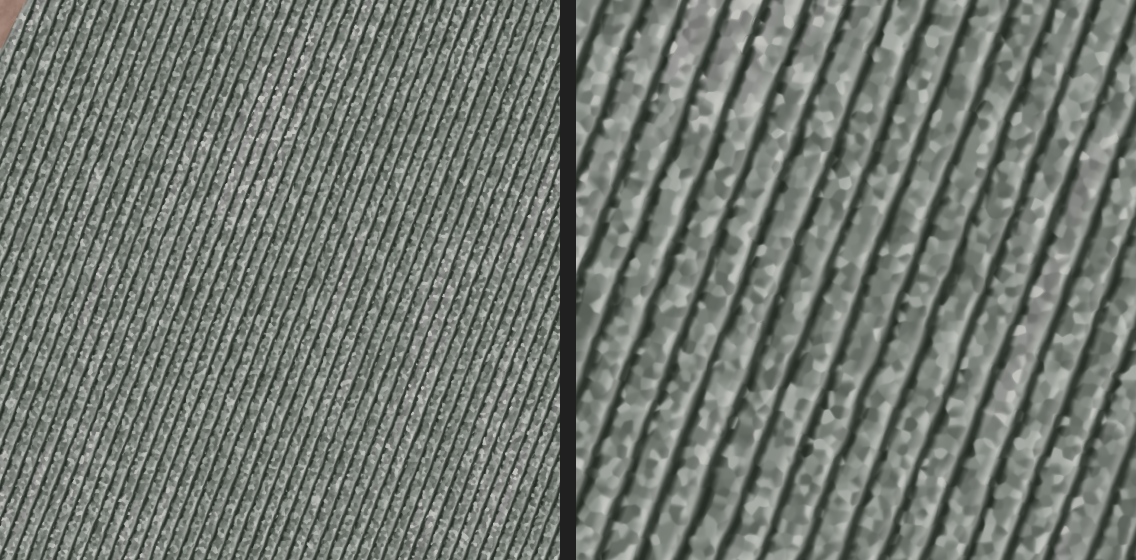
Left, the full canvas; right, a detail of the centre.
Write a three.js fragment shader that draws this texture.

```glsl
// Aerial view of slanted crop rows with dark furrows, pale crests and speckled wear
varying vec2 vUv;

const float ROWS_ACROSS = 41.0;
const float ROW_LEAN = 0.38;
const vec3 FURROW = vec3(0.19, 0.22, 0.19);
const vec3 CANOPY = vec3(0.475, 0.505, 0.475);
const vec3 CREST = vec3(0.65, 0.665, 0.64);
const vec3 DRY_LEAF = vec3(0.62, 0.61, 0.61);
const vec3 SPECK = vec3(0.78, 0.78, 0.76);
const vec3 SOIL = vec3(0.61, 0.50, 0.45);

float hash(vec2 p) {
  vec3 q = fract(vec3(p.xyx) * 0.1031);
  q += dot(q, q.yzx + 33.33);
  return fract((q.x + q.y) * q.z);
}

// Smooth cellular noise: random cell values blended by distance to their seeds
float cellNoise(vec2 p, float sharpness) {
  vec2 cell = floor(p);
  float total = 0.0;
  float weights = 0.0;
  for (int y = -1; y <= 1; y++) {
    for (int x = -1; x <= 1; x++) {
      vec2 id = cell + vec2(float(x), float(y));
      vec2 seed = id + vec2(hash(id + 17.0), hash(id + 71.0));
      vec2 offset = p - seed;
      float weight = exp(-sharpness * dot(offset, offset));
      total += weight * hash(id + 131.0);
      weights += weight;
    }
  }
  return total / max(weights, 0.0001);
}

// Broad drifting patches from layered sines, roughly -1 to 1
float patches(vec2 p) {
  float a = sin(p.x * 9.0 + 2.0 * sin(p.y * 4.0));
  float b = sin(p.x * 23.0 - p.y * 5.0 + 1.7);
  float c = sin(p.x * 41.0 + p.y * 11.0 + 4.0);
  return 0.45 * a + 0.33 * b + 0.22 * c;
}

// Soft ridge of given half width around a centre
float ridge(float x, float centre, float halfWidth) {
  return 1.0 - smoothstep(0.0, halfWidth, abs(x - centre));
}

// One row: furrow at both ends, canopy between, crest beside the right furrow
vec3 rowColour(float across, float crestStrength, float dryness) {
  vec3 colour = mix(CANOPY, DRY_LEAF, dryness);
  colour = mix(colour, CREST, crestStrength * ridge(across, 0.76, 0.27));
  float toFurrow = min(across, 1.0 - across);
  float furrow = 1.0 - smoothstep(0.02, 0.23, toFurrow);
  return mix(colour, FURROW, furrow);
}

void main() {
  // Coordinates across and along the leaning rows
  vec2 field = vec2(vUv.x - ROW_LEAN * vUv.y, vUv.y);
  float grain = cellNoise(vUv * 175.0 + 40.0, 6.0);
  float clumps = cellNoise(vec2(field.x * 95.0, field.y * 48.0) + 90.0, 4.0);

  // Slightly ragged row position
  float row = field.x * ROWS_ACROSS + 0.12 * (grain - 0.5) + 0.10 * (clumps - 0.5);
  float rowId = floor(row);
  float rowTone = hash(vec2(rowId + 60.0, 5.0));

  // Dry stretches follow the rows
  float streak = cellNoise(vec2(rowId * 0.7 + 80.0, field.y * 7.0 + 20.0), 3.0);
  float wear = 0.5 * patches(field) + 1.2 * (streak - 0.5) + 0.5 * (clumps - 0.5);
  float dryness = 0.65 * smoothstep(0.0, 0.75, wear);
  float crestStrength = clamp(0.6 + 0.4 * rowTone + 0.5 * (clumps - 0.5), 0.0, 1.0);
  vec3 colour = rowColour(fract(row), crestStrength, dryness);

  // Leaf grain and scattered bright specks, weaker in the shadows
  float lit = smoothstep(0.22, 0.48, colour.g);
  colour += (grain - 0.5) * mix(0.10, 0.26, lit);
  float speck = smoothstep(0.70, 0.95, grain) * (0.3 + dryness);
  colour = mix(colour, SPECK, speck * lit);

  // Bare soil beyond the upper left field edge, with a pale rim
  float edge = vUv.x - 0.047 + 0.54 * (1.0 - vUv.y) + 0.006 * (clumps - 0.5);
  colour = mix(colour, CREST, 0.7 * ridge(edge, 0.003, 0.007));
  vec3 soil = SOIL + 0.07 * (clumps - 0.5) + 0.04 * (grain - 0.5);
  colour = mix(soil, colour, smoothstep(-0.004, 0.003, edge));

  gl_FragColor = vec4(clamp(colour, 0.0, 1.0), 1.0);
}
```
